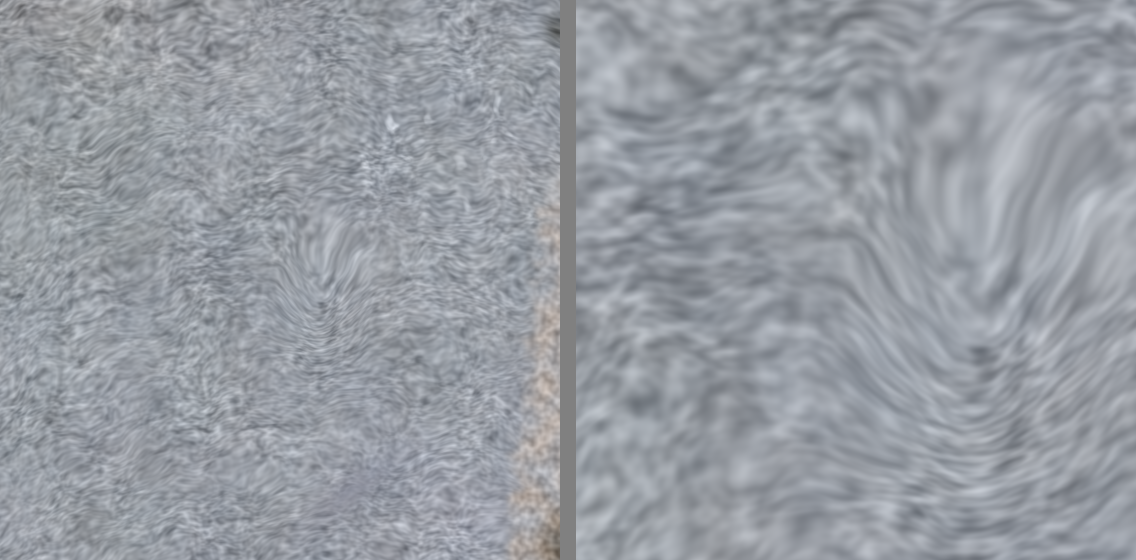
Left, the full canvas; right, a detail of the centre.
Give the GLSL for this texture, as a WebGL 2 fragment shader.

```glsl
#version 300 es
precision highp float;
// Weathered blue-grey stone with soft, matted grain and a pale gritty margin.
// Stretched gradient noise at several scales is bent by a slow warp, then
// tinted by broad patches of warm, green and violet.

#define BASE_COLOR vec3(0.597, 0.617, 0.646)
#define MARGIN_COLOR vec3(0.700, 0.675, 0.665)
#define BROAD_CONTRAST 0.060
#define CLUMP_CONTRAST 0.085
#define GRAIN_CONTRAST 0.150
#define FINE_CONTRAST 0.125
#define GRAIN_SCALE vec2(46.0, 74.0)
#define WARP_AMOUNT 0.035
#define TINT_AMOUNT 0.045

uniform vec2 u_resolution;
out vec4 outColor;

float hash(vec2 p) {
  return fract(sin(dot(p, vec2(127.1, 311.7))) * 43758.5453);
}

// Dot product of a random unit gradient with the offset from its lattice node.
float slope(vec2 node, vec2 offset) {
  float angle = 6.28319 * hash(node);
  return dot(vec2(cos(angle), sin(angle)), offset);
}

float noise(vec2 p) {
  vec2 i = floor(p);
  vec2 f = p - i;
  vec2 w = f * f * f * (f * (f * 6.0 - 15.0) + 10.0);
  vec2 e = vec2(1.0, 0.0);
  float low = mix(slope(i, f), slope(i + e.xy, f - e.xy), w.x);
  float high = mix(slope(i + e.yx, f - e.yx), slope(i + e.xx, f - e.xx), w.x);
  return mix(low, high, w.y);
}

// Soft round spot, 1 at its centre.
float spot(vec2 p, vec2 center, vec2 radius) {
  vec2 d = (p - center) / radius;
  return exp(-dot(d, d));
}

// Bends the grain: rising strokes on the left, level on the upper right.
vec2 bend(vec2 p) {
  float lift = 0.45 * (p.x - 0.6 * p.x * p.x) * (1.0 - 0.5 * p.y);
  vec2 sway = vec2(noise(p * 6.0 + 3.7), noise(p * 7.0 + 41.3));
  vec2 ripple = vec2(noise(p * 19.0 + 9.1), noise(p * 21.0 + 67.9));
  float fold = 0.09 * spot(p, vec2(0.57, 0.47), vec2(0.07, 0.10));
  return p + vec2(0.0, fold - lift) + WARP_AMOUNT * sway + 0.3 * WARP_AMOUNT * ripple;
}

// Coverage of the pale margin along the lower right side.
float marginMask(vec2 p) {
  float edge = mix(0.905, 0.985, p.y / 0.65);
  edge += 0.030 * noise(p * 13.0 + 5.0) + 0.022 * noise(p * 42.0);
  float side = smoothstep(-0.025, 0.025, p.x - edge);
  return side * (1.0 - smoothstep(0.60, 0.76, p.y));
}

void main() {
  vec2 p = gl_FragCoord.xy / u_resolution;
  vec2 q = bend(p);

  // Layers of grain from broad patches to fine fibres
  float broad = noise(p * vec2(5.0, 6.0) + 12.4);
  float clump = noise(q * GRAIN_SCALE * 0.36 + 31.8);
  float grain = noise(q * GRAIN_SCALE + 7.3);
  float fine = noise(q * GRAIN_SCALE * 1.85 + 53.6);
  float strength = 1.0 + 0.6 * noise(p * 9.0 + 88.2);

  // A worn, nearly smooth smear near the bottom
  vec2 smear = mat2(0.8, -0.6, 0.6, 0.8) * (p - vec2(0.63, 0.125));
  float worn = spot(smear, vec2(0.0), vec2(0.10, 0.028));
  float tone = GRAIN_CONTRAST * grain + FINE_CONTRAST * fine;
  tone = tone * strength * (1.0 - 0.75 * worn) + CLUMP_CONTRAST * clump * (1.0 - worn);
  tone += BROAD_CONTRAST * broad - 0.03 * worn;

  // Dark streaks in the upper left, light flecks in the upper right
  float streaks = smoothstep(0.02, 0.40, noise(q * vec2(11.0, 26.0) + 19.5));
  tone -= 0.12 * streaks * spot(p, vec2(0.18, 0.95), vec2(0.26, 0.10));
  float flecks = smoothstep(0.26, 0.50, noise(q * vec2(32.0, 46.0) + 71.2));
  tone += 0.13 * flecks * spot(p, vec2(0.80, 0.74), vec2(0.22, 0.20));
  tone -= 0.06 * smoothstep(0.22, 0.48, noise(q * vec2(29.0, 48.0) + 24.9));

  // Broad and small colour shifts
  float warm = 0.5 * spot(p, vec2(0.18, 0.98), vec2(0.32, 0.14));
  warm += 0.30 * noise(p * 8.0 + 15.0) + 0.20 * noise(q * 34.0 + 2.0);
  float green = 0.30 * spot(p, vec2(0.08, 0.68), vec2(0.28, 0.26));
  green += 0.25 * noise(p * 7.0 + 61.0);
  float violet = 0.30 * spot(p, vec2(0.80, 0.08), vec2(0.30, 0.20)) + 0.3 * worn;
  vec3 tint = warm * vec3(0.7, 0.0, -0.7) + green * vec3(0.0, 0.3, -0.5);
  tint += violet * vec3(0.1, -0.3, 0.5);
  vec3 color = BASE_COLOR + tone + TINT_AMOUNT * tint;

  // Pale margin with its own coarser grit
  float grit = 0.20 * noise(p * 48.0 + 6.0) + 0.18 * noise(p * 92.0 + 14.0);
  vec3 margin = MARGIN_COLOR + grit + 0.06 * noise(p * 22.0) * vec3(1.0, 0.0, -1.0);
  color = mix(color, margin, 0.85 * marginMask(p));

  // Shaded nooks at the right corners
  float nook = spot(p, vec2(1.0, 0.02), vec2(0.035, 0.06));
  nook += spot(p, vec2(0.995, 0.945), vec2(0.022, 0.028));
  color -= nook * vec3(0.23, 0.24, 0.27);

  outColor = vec4(clamp(color, 0.0, 1.0), 1.0);
}
```
